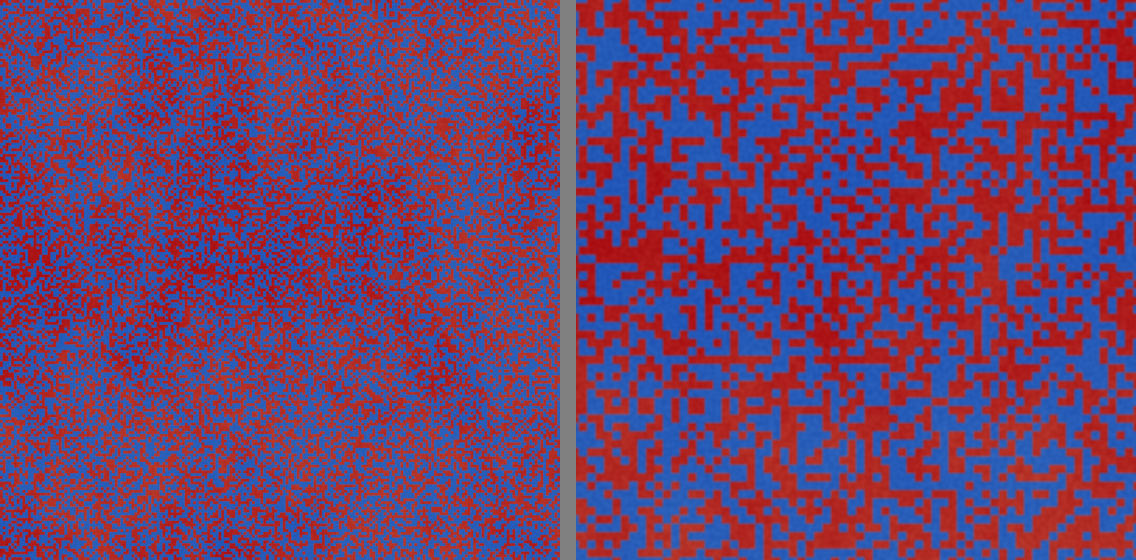
Left, the full canvas; right, a detail of the centre.
Give the GLSL for this texture, as a three.js fragment shader.

```glsl
varying vec2 vUv;

float hash(vec2 p) {
  vec3 q = fract(p.xyx * vec3(0.1031, 0.1030, 0.0973));
  q += dot(q, q.yzx + 33.33);
  return fract((q.x + q.y) * q.z);
}

vec2 gradientAt(vec2 lattice) {
  float angle = 6.2832 * hash(lattice + 71.0);
  return vec2(cos(angle), sin(angle));
}

float gradientNoise(vec2 p) {
  vec2 i = floor(p);
  vec2 f = p - i;
  vec2 u = f * f * f * (f * (f * 6.0 - 15.0) + 10.0);
  vec2 e = vec2(1.0, 0.0);
  float low = mix(dot(gradientAt(i), f), dot(gradientAt(i + e), f - e), u.x);
  float high = mix(dot(gradientAt(i + e.yx), f - e.yx),
                   dot(gradientAt(i + 1.0), f - 1.0), u.x);
  return mix(low, high, u.y);
}

// Paint thickness: deep on the left, paler to the right, with uneven patches
float paleness(vec2 uv) {
  float patches = gradientNoise(uv * vec2(3.5, 2.6) + 4.0)
                + 0.7 * gradientNoise(uv * vec2(9.0, 7.0) + 19.0)
                + 0.5 * gradientNoise(uv * vec2(24.0, 17.0) + 43.0);
  return smoothstep(0.0, 1.0, 0.58 + 0.45 * (uv.x - 0.45) + 0.7 * patches);
}

// Colour of one square, with its redness in alpha
vec4 squarePaint(vec2 cell, float pale) {
  float isRed = step(0.5, hash(cell + 11.0));
  float tone = pale + 0.3 * (hash(cell + 307.0) - 0.5);
  vec3 red = mix(vec3(0.67, 0.07, 0.08), vec3(0.71, 0.20, 0.155), tone);
  vec3 blue = mix(vec3(0.13, 0.34, 0.72), vec3(0.165, 0.375, 0.725), tone);
  return vec4(mix(blue, red, isRed), isRed);
}

void main() {
  // Random two-colour squares, blended softly across the nearest grid corner
  vec2 grid = vUv * 200.0;
  vec2 corner = floor(grid + 0.5);
  vec2 blend = clamp((grid - corner) / 0.42 + 0.5, 0.0, 1.0);
  float pale = paleness(vUv);
  vec4 below = mix(squarePaint(corner - 1.0, pale),
                   squarePaint(corner - vec2(0.0, 1.0), pale), blend.x);
  vec4 above = mix(squarePaint(corner - vec2(1.0, 0.0), pale),
                   squarePaint(corner, pale), blend.x);
  vec4 paint = mix(below, above, blend.y);

  // Light seam where red meets blue
  float seam = 4.0 * paint.a * (1.0 - paint.a);
  vec3 color = paint.rgb + seam * vec3(0.01, 0.025, 0.04);

  // Fine canvas grain
  color += 0.035 * gradientNoise(vUv * 310.0);
  gl_FragColor = vec4(color, 1.0);
}
```
